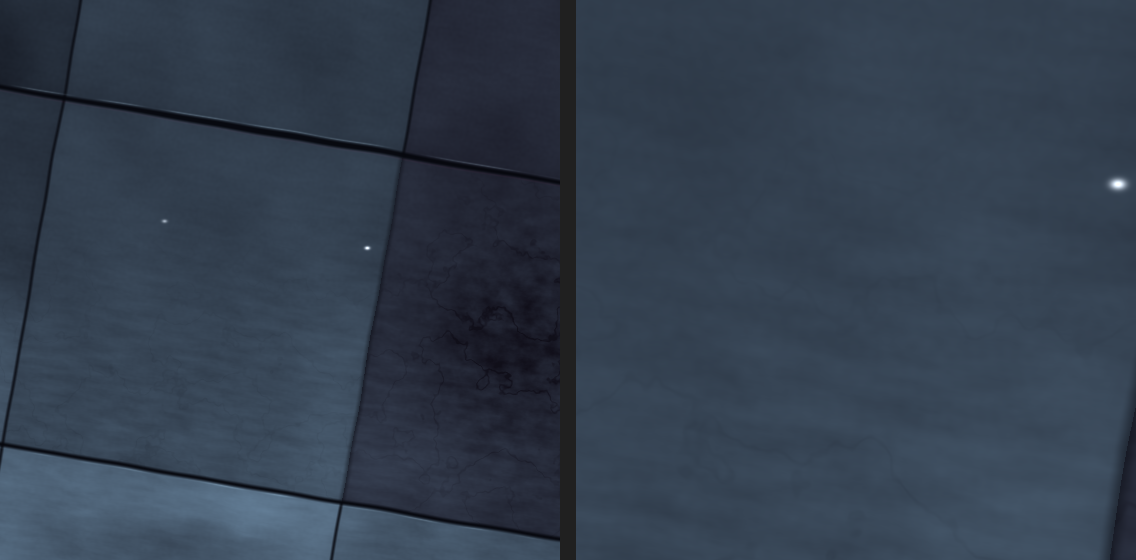
Left: the whole. Right: its middle third, enlarged.
Give the GLSL for this texture, as a WebGL 1 fragment shader.

```glsl
precision highp float;
uniform vec2 u_resolution;

vec2 gradient(vec2 cell) {
  vec2 k = vec2(dot(cell, vec2(127.1, 311.7)), dot(cell, vec2(269.5, 183.3)));
  return fract(sin(k) * 43758.5) * 2.0 - 1.0;
}

float gradientNoise(vec2 p) {
  vec2 i = floor(p), f = fract(p);
  vec2 s = f * f * f * (f * (f * 6.0 - 15.0) + 10.0);
  vec2 e = vec2(1.0, 0.0);
  float low = mix(dot(gradient(i), f), dot(gradient(i + e), f - e), s.x);
  float high = mix(dot(gradient(i + e.yx), f - e.yx), dot(gradient(i + 1.0), f - 1.0), s.x);
  return mix(low, high, s.y);
}

float fbm(vec2 p) {
  float sum = 0.0, amp = 0.6;
  for (int i = 0; i < 5; i++) {
    sum += amp * gradientNoise(p);
    p = mat2(1.6, 1.2, -1.2, 1.6) * p + 7.3;
    amp *= 0.5;
  }
  return sum;
}

float blob(vec2 p, vec2 center, vec2 size) {
  vec2 d = (p - center) / size;
  return exp(-dot(d, d));
}

// Dark band of given half width around a signed distance
float band(float d, float halfWidth, float soft) {
  return 1.0 - smoothstep(halfWidth - soft, halfWidth + soft, abs(d));
}

void main() {
  vec2 p = gl_FragCoord.xy / u_resolution;
  float soft = 0.0015 + 0.7 / min(u_resolution.x, u_resolution.y);

  // Slanted tile grid with slightly uneven joints
  vec2 q = p - vec2(0.004, 0.206);
  vec2 grid = vec2(dot(q, vec2(1.602, -0.284)), dot(q, vec2(0.266, 1.566)));
  vec2 bent = grid + 0.006 * vec2(gradientNoise(p * 9.0), gradientNoise(p * 8.0 + 20.0));
  vec2 cell = floor(bent), f = fract(bent);
  vec2 line = floor(bent + 0.5);
  vec2 d = (bent - line) * vec2(0.615, 0.63);

  // Tone of each tile
  float right = step(0.5, cell.x), left = step(cell.x, -0.5);
  float above = step(0.5, cell.y), below = step(cell.y, -0.5);
  float middle = (1.0 - above) * (1.0 - below);
  float tone = 0.35 - 0.16 * right - 0.12 * left - 0.06 * above + 0.33 * below;
  tone += middle * (1.0 - right) * 0.1 * (1.0 - smoothstep(0.0, 0.6, f.y));
  tone += middle * (1.0 - right) * (1.0 - left) * 0.12
        * smoothstep(0.7, 1.0, f.x) * (1.0 - smoothstep(0.2, 0.8, f.y));
  tone += middle * left * 0.2 * (1.0 - smoothstep(0.3, 0.55, f.y));
  tone += below * 0.2 * blob(p, vec2(0.5, 0.09), vec2(0.2, 0.06));
  tone -= below * 0.2 * blob(p, vec2(0.28, 0.03), vec2(0.2, 0.05));
  tone -= 0.12 * above * blob(p, vec2(0.0, 0.9), vec2(0.06, 0.09));

  // Cloudy patina, fine horizontal streaks and grain
  vec2 seed = cell * 5.7;
  float clouds = fbm(grid * 3.0 + seed);
  float streaks = fbm(grid * vec2(9.0, 36.0) + 0.8 * clouds + seed);
  float lower = 1.0 - smoothstep(0.25, 0.75, p.y);
  tone += clouds * (0.16 + 0.18 * below) + streaks * (0.04 + 0.12 * lower);
  tone += 0.025 * gradientNoise(p * 130.0);

  // Sooty stain with hairline cracks on the right tile
  float stain = middle * right * blob(p, vec2(0.93, 0.4), vec2(0.19, 0.23));
  float mottled = fbm(grid * vec2(15.0, 20.0));
  tone += stain * (0.35 * mottled - 0.19);
  tone += middle * right * 0.14 * blob(p, vec2(0.72, 0.18), vec2(0.14, 0.1));
  float crack = band(fbm(grid * 5.0 + 3.0), 0.012, 0.012);
  tone -= crack * (0.09 * stain + 0.035 * middle * lower);

  // Tile edges fall into shadow
  float shade = exp(-abs(d.y) * 60.0) + 0.7 * exp(-abs(d.x) * 80.0);
  tone -= 0.06 * shade;

  vec3 color = mix(vec3(0.09, 0.11, 0.15), vec3(0.41, 0.52, 0.62), clamp(tone, -0.12, 1.15));
  color += vec3(0.012, -0.003, 0.006) * right * (1.0 - below);

  // Vertical joints: the one beside the stained tile is only a soft shadow
  float faint = step(0.5, line.x) * middle;
  float upright = band(d.x, mix(0.0026, 0.0035, faint), soft + 0.003 * faint);
  color = mix(color, vec3(0.045, 0.055, 0.085), upright * mix(0.88, 0.5, faint));

  // Horizontal joints: deep gap with a worn, shining lip
  float upper = step(0.5, line.y);
  float gap = 0.0036 + upper * 0.0025 * blob(p, vec2(0.48, 0.76), vec2(0.3, 0.3));
  float side = upper * 2.0 - 1.0;
  float wear = smoothstep(-0.15, 0.3, gradientNoise(vec2(grid.x * 7.0, line.y * 3.5)));
  float lip = band(d.y - side * (gap + 0.0025), 0.0007, soft) * wear;
  color += lip * vec3(0.19, 0.22, 0.23);
  float fringe = band(d.y + side * (gap + 0.002), 0.001, soft) * upper;
  color += fringe * vec3(0.035, 0.0, 0.012);
  color = mix(color, vec3(0.02, 0.025, 0.05), band(d.y, gap, soft + 0.0008) * 0.95);

  // Two tiny glints
  for (int i = 0; i < 2; i++) {
    float n = float(i);
    vec2 spot = mix(vec2(0.294, 0.605), vec2(0.656, 0.557), n);
    color += (0.45 + 0.4 * n) * blob(p, spot, vec2(0.0045, 0.003));
  }

  gl_FragColor = vec4(clamp(color, 0.0, 1.0), 1.0);
}
```
